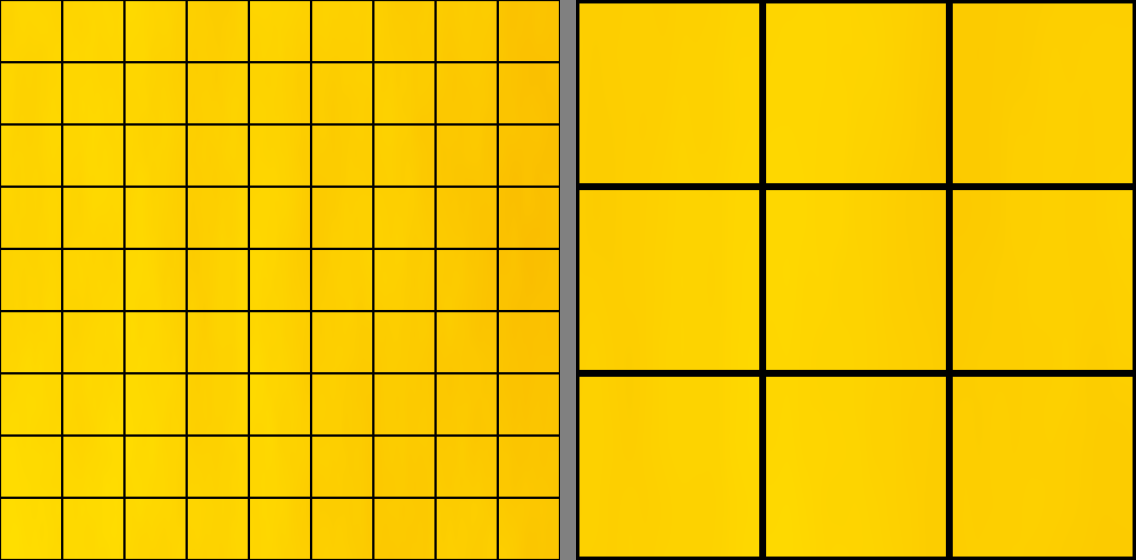
Left: the whole. Right: its middle third, enlarged.
A WebGL 1 fragment shader for this texture:

```glsl
precision highp float;
// Nine by nine yellow squares ruled by thin black lines.
// The yellow deepens to amber rightwards, with vertical streaks from
// stretched value noise that run on across the squares.

uniform vec2 u_resolution;

float hash(vec2 p) {
  vec3 q = fract(p.xyx * vec3(0.1031, 0.1030, 0.0973));
  q += dot(q, q.yzx + 33.33);
  return fract((q.x + q.y) * q.z);
}

float noise(vec2 p) {
  vec2 i = floor(p);
  vec2 f = fract(p);
  f = f * f * (3.0 - 2.0 * f);
  return mix(mix(hash(i), hash(i + vec2(1.0, 0.0)), f.x),
             mix(hash(i + vec2(0.0, 1.0)), hash(i + vec2(1.0, 1.0)), f.x), f.y);
}

// Vertical grain: broad bands, then finer streaks, centred on zero
float grain(vec2 uv) {
  float sum = 0.0;
  float weight = 0.5;
  vec2 scale = vec2(9.0, 1.6);
  for (int i = 0; i < 4; i++) {
    sum += weight * (noise(uv * scale + 17.0 * float(i)) - 0.5);
    weight *= 0.55;
    scale *= vec2(2.2, 2.4);
  }
  return sum;
}

void main() {
  vec2 uv = gl_FragCoord.xy / u_resolution;

  // Yellow wash, deeper towards the right edge
  float depth = 0.15 + 0.45 * uv.x + 0.22 * smoothstep(0.78, 0.95, uv.x);
  depth += 0.16 * exp(-pow((uv.x - 0.40) / 0.045, 2.0));
  depth += 0.65 * grain(uv);
  vec3 color = mix(vec3(1.0, 0.87, 0.0), vec3(0.98, 0.74, 0.0), clamp(depth, 0.0, 1.0));

  // Grid lines centred on the cell borders
  vec2 cell = uv * 9.0;
  vec2 toLine = 0.5 - abs(fract(cell) - 0.5);
  vec2 pixel = 9.0 / u_resolution;
  vec2 ink = clamp((0.0185 - toLine) / pixel + 0.5, 0.0, 1.0);
  color *= (1.0 - ink.x) * (1.0 - ink.y);

  gl_FragColor = vec4(color, 1.0);
}
```
